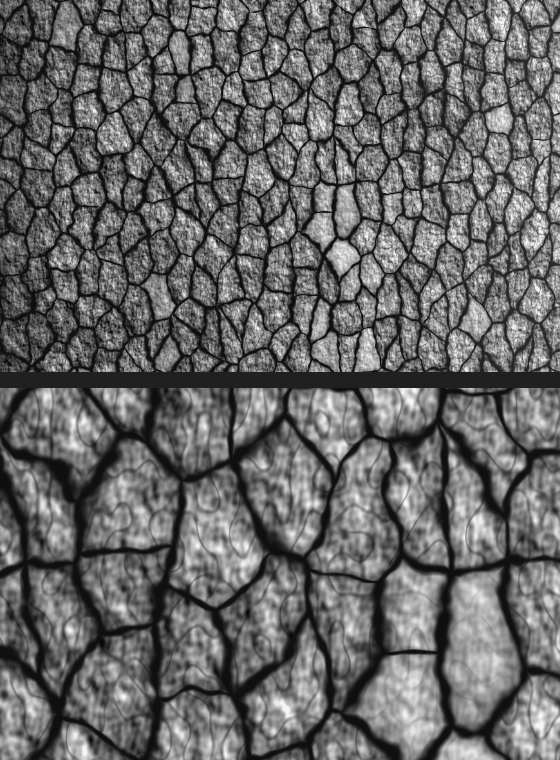
Top, the full canvas; bottom, a detail of the centre.
Reproduce this texture procedurally as a Shadertoy shader.

```glsl
vec2 hash2(vec2 p) {
    vec3 q = fract(p.xyx * vec3(0.1031, 0.1030, 0.0973));
    q += dot(q, q.yzx + 33.33);
    return fract((q.xx + q.yz) * q.zy);
}

float gradientDot(vec2 corner, vec2 offset) {
    float angle = 6.2832 * hash2(corner + 71.0).x;
    return dot(vec2(cos(angle), sin(angle)), offset);
}

float gradientNoise(vec2 p) {
    vec2 i = floor(p), f = fract(p);
    vec2 u = f * f * f * (f * (f * 6.0 - 15.0) + 10.0);
    vec2 e = vec2(1.0, 0.0);
    return mix(mix(gradientDot(i, f), gradientDot(i + e, f - e), u.x),
               mix(gradientDot(i + e.yx, f - e.yx), gradientDot(i + 1.0, f - 1.0), u.x), u.y);
}

// Flaky surface height, slightly drawn out along the trunk
float barkHeight(vec2 p) {
    float height = 0.0, amplitude = 0.5;
    p *= vec2(30.0, 22.0);
    for (int i = 0; i < 4; i++) {
        height += amplitude * gradientNoise(p);
        p = p * 1.9 + 17.3;
        amplitude *= 0.76;
    }
    return height;
}

// Plate centres, staggered from column to column
vec2 plateCentre(vec2 cell) {
    float stagger = 0.5 * mod(cell.x, 2.0) - 0.25;
    return cell + vec2(0.5, 0.5 + stagger) + (hash2(cell) - 0.5) * vec2(0.62, 0.85);
}

// Returns weighted distance to the nearest crack and the plate's cell
vec3 barkPlates(vec2 p) {
    vec2 metric = vec2(0.069, 0.075);
    vec2 base = floor(p), nearest = base, nearestCell = base;
    float best = 1e3;
    for (int y = -2; y <= 2; y++)
    for (int x = -2; x <= 2; x++) {
        vec2 cell = base + vec2(x, y);
        vec2 centre = plateCentre(cell);
        float d = length((centre - p) * metric);
        if (d < best) { best = d; nearest = centre; nearestCell = cell; }
    }
    float edge = 1.0;
    for (int y = -2; y <= 2; y++)
    for (int x = -2; x <= 2; x++) {
        vec2 cell = nearestCell + vec2(x, y);
        if (x == 0 && y == 0) continue;
        vec2 centre = plateCentre(cell);
        vec2 normal = normalize((centre - nearest) * metric);
        float d = dot((0.5 * (centre + nearest) - p) * metric, normal);
        // Upright cracks gape, level ones stay thin
        float gape = mix(0.5, 1.1, abs(normal.x));
        gape *= mix(0.55, 1.35, hash2(cell + nearestCell + 200.0).x);
        edge = min(edge, d / gape);
    }
    return vec3(edge, nearestCell);
}

void mainImage(out vec4 fragColor, in vec2 fragCoord) {
    vec2 p = fragCoord / iResolution.y;
    float across = fragCoord.x / iResolution.x;

    // Ragged plate outlines, narrowing toward the right
    vec2 warped = p;
    warped += 0.016 * vec2(gradientNoise(p * 13.0), gradientNoise(p * 13.0 + 40.0));
    warped += 0.008 * vec2(gradientNoise(p * 36.0 + 9.0), gradientNoise(p * 36.0 + 63.0));
    warped.x *= 1.0 + 0.08 * p.x;
    vec2 plateCount = vec2(14.5, 10.0);
    vec3 plate = barkPlates(warped * plateCount);
    vec2 plateHash = hash2(plate.yz + 31.0);
    float edge = plate.x + 0.004 * gradientNoise(p * 75.0);

    // Bare pale plates, mostly in one patch
    float patchDistance = length(plate.yz / plateCount - vec2(1.0, 0.33));
    float peeled = step(0.4, plateHash.y) * smoothstep(0.19, 0.08, patchDistance);
    peeled = max(peeled, 0.8 * step(0.96, plateHash.y));

    // Grain lit from the upper right
    float height = barkHeight(p);
    float relief = height - barkHeight(p + vec2(0.004, 0.005));
    float grain = 0.45 * height + 0.62 * relief;
    float tone = 0.53 + 0.16 * (across - 0.5) + 0.14 * (plateHash.x - 0.5);
    tone += 0.12 * gradientNoise(p * 3.0 + 5.0);
    tone += 0.17 * peeled + grain * mix(1.0, 0.55, peeled);

    // Fine fissures within the plates
    float fissure = abs(gradientNoise(p * vec2(42.0, 27.0) + 8.0));
    tone *= mix(mix(0.68, 0.9, peeled), 1.0, smoothstep(0.0, 0.09, fissure));

    // Rounded plate sides and deep cracks
    tone *= mix(0.72, 1.04, smoothstep(0.0, 0.022, edge));
    tone *= mix(0.75, 1.0, smoothstep(0.0, 0.12, across));
    float crackTone = mix(0.06, 0.16, smoothstep(0.6, 1.0, across));
    tone = mix(crackTone, tone, smoothstep(0.001, 0.0075, edge));

    fragColor = vec4(vec3(clamp(tone, 0.03, 0.96)), 1.0);
}
```
